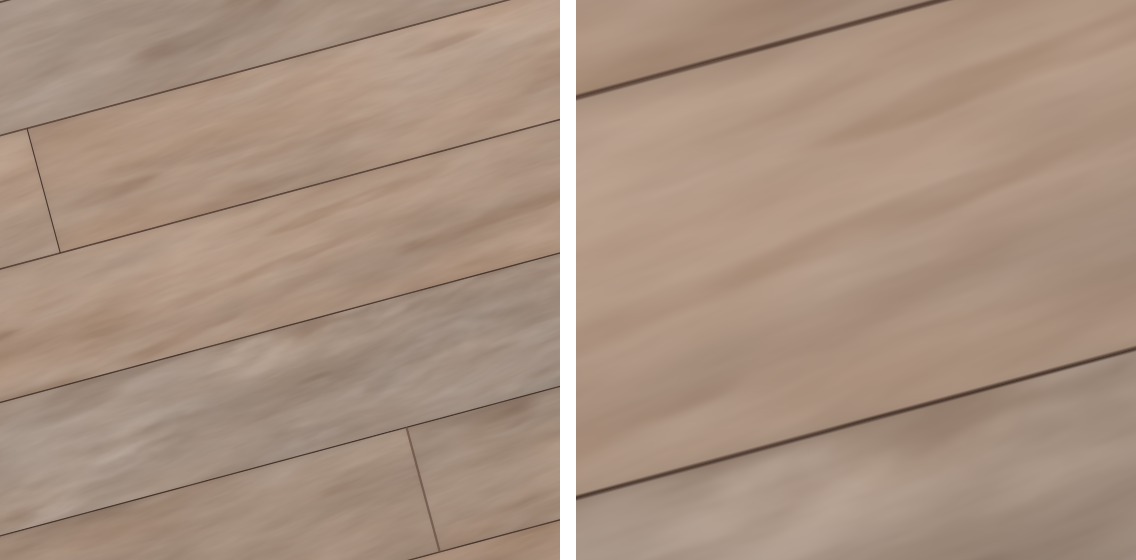
Left: the whole. Right: its middle third, enlarged.
This texture is drawn by a three.js fragment shader. Its source:

```glsl
// Pale oak floorboards laid on a slant, with thin dark seams and staggered butt joints.
// Coordinates are rotated into board space; each board gets its own tone, warmth and
// offset into stretched, warped noise that forms clouds, flecks, fibres and figure.

#define SLANT 0.261
#define BOARD_WIDTH 0.2302
#define BOARD_LENGTH 2.4
#define FIRST_SEAM 0.0415
#define JOINT_START 0.2455
#define JOINT_STAGGER 1.4277
#define SEAM_HALF_WIDTH 0.0011
#define EDGE_SOFTNESS 0.0011
#define GRAIN_CONTRAST 0.20
#define FIGURE_CONTRAST 0.055

varying vec2 vUv;

const vec3 OAK = vec3(0.660, 0.571, 0.504);
const vec3 SEAM_DARK = vec3(0.25, 0.18, 0.15);
const vec3 SEAM_WORN = vec3(0.40, 0.30, 0.25);
const vec3 WARM_SHIFT = vec3(0.012, -0.003, -0.014);

float hash(vec2 p) {
  vec3 h = fract(p.xyx * 0.1031);
  h += dot(h, h.yzx + 33.33);
  return fract((h.x + h.y) * h.z);
}

float noise(vec2 p) {
  vec2 cell = floor(p);
  vec2 f = fract(p);
  f = f * f * (3.0 - 2.0 * f);
  float low = mix(hash(cell), hash(cell + vec2(1.0, 0.0)), f.x);
  float high = mix(hash(cell + vec2(0.0, 1.0)), hash(cell + vec2(1.0)), f.x);
  return mix(low, high, f.y);
}

// Layered noise, centred on zero
float fbm(vec2 p) {
  float sum = 0.0;
  float weight = 0.5;
  for (int i = 0; i < 4; i++) {
    sum += weight * (noise(p) - 0.5);
    p = mat2(1.9, 0.25, -0.25, 1.9) * p + 17.3;
    weight *= 0.52;
  }
  return sum;
}

// Coverage of a soft-edged line
float line(float dist, float halfWidth) {
  return 1.0 - smoothstep(halfWidth - EDGE_SOFTNESS, halfWidth + EDGE_SOFTNESS, dist);
}

vec3 wood(vec2 p, float row, float board) {
  // Each board is cut from a different part of the noise field
  vec2 g = p + 20.0 * vec2(hash(vec2(row + 31.0, board + 7.0)),
                           hash(vec2(row + 73.0, board + 19.0)));
  float bend = fbm(g * vec2(2.2, 5.0));
  g.y += 0.045 * bend - 0.10 * p.x;

  // Broad clouds, short flecks and fine fibres
  float clouds = fbm(g * vec2(2.6, 13.0));
  float flecks = fbm(g * vec2(10.0, 48.0) + 5.0);
  float fibres = noise(g * vec2(26.0, 230.0)) - 0.5;
  float grain = 0.62 * clouds + 0.46 * flecks + 0.065 * fibres;

  // Wavy figure, strong on a few boards only
  float figured = max(cos(1.6 * row), 0.0);
  float wave = sin(g.y * 190.0 + 16.0 * fbm(g * vec2(5.0, 15.0)));
  float ripple = fbm(g * vec2(19.0, 42.0) + 11.0);
  float patches = smoothstep(-0.16, 0.16, fbm(g * vec2(3.0, 9.0) + 40.0));
  float figure = figured * patches * (0.35 * wave + 1.7 * ripple);

  // Board tone and warmth drift from row to row
  float tone = 0.024 * cos(1.05 * (row - 2.0));
  float warmth = cos(1.795 * (row - 1.5)) + 3.0 * fbm(g * vec2(3.0, 10.0) + 60.0);
  vec3 color = OAK + tone + WARM_SHIFT * warmth;
  color += vec3(0.95, 1.0, 1.02) * (GRAIN_CONTRAST * grain + FIGURE_CONTRAST * figure);

  // Sparse brown mineral streaks
  float streak = smoothstep(0.70, 0.95, noise(g * vec2(5.0, 34.0) + 90.0));
  return color - vec3(0.040, 0.047, 0.050) * streak * (0.5 + noise(g * vec2(18.0, 90.0)));
}

void main() {
  // Rotate into board space: x along the boards, y across them
  float c = cos(SLANT);
  float s = sin(SLANT);
  vec2 p = vec2(c * vUv.x + s * vUv.y, c * vUv.y - s * vUv.x);
  float across = (p.y - FIRST_SEAM) / BOARD_WIDTH;
  float row = floor(across);
  float along = (p.x - JOINT_START - JOINT_STAGGER * (row - 2.0)) / BOARD_LENGTH;

  vec3 color = wood(p, row, floor(along));

  // Distances to the long seams and to the butt joints
  float seamDist = abs(across - floor(across + 0.5)) * BOARD_WIDTH;
  float jointDist = abs(along - floor(along + 0.5)) * BOARD_LENGTH;

  // Soft shading beside the seams
  color *= 1.0 - 0.07 * exp(-seamDist * 190.0) - 0.05 * exp(-jointDist * 240.0);

  // Some long seams are wider and browner than others
  float seamWear = 0.5 - 0.5 * cos(1.05 * floor(across + 0.5));
  float seam = line(seamDist, SEAM_HALF_WIDTH * (1.0 + 0.4 * seamWear));
  seam *= 0.82 + 0.18 * noise(vec2(p.x * 30.0, row));
  color = mix(color, mix(SEAM_DARK, SEAM_WORN, 0.75 * seamWear), seam);

  // Joints on alternate rows are filled and fainter
  float jointWear = mod(row, 2.0);
  float joint = line(jointDist, SEAM_HALF_WIDTH * (0.9 + 0.9 * jointWear));
  color = mix(color, mix(SEAM_DARK, SEAM_WORN, jointWear), joint * (0.9 - 0.2 * jointWear));

  gl_FragColor = vec4(color, 1.0);
}
```
